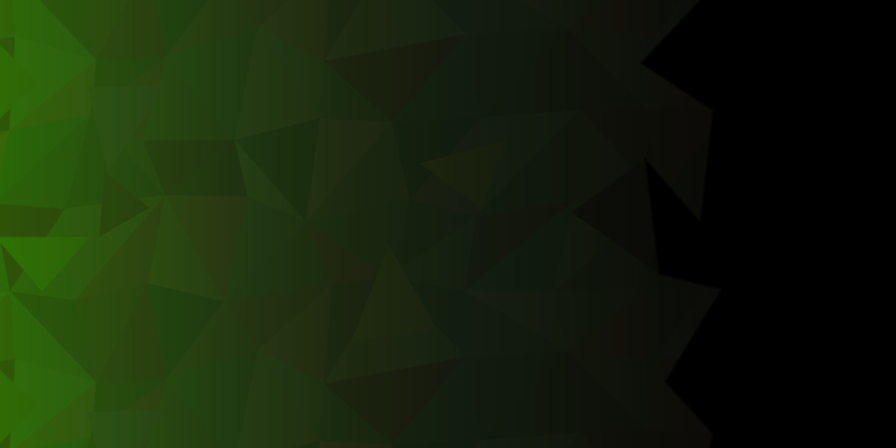
This background is drawn by a Shadertoy shader. Its source:

```glsl
const float CELL = 0.18;
const float ROW_PERIOD = 4.0;

float hash(vec2 p) {
    vec3 q = fract(vec3(p.xyx) * 0.1031);
    q += dot(q, q.yzx + 33.33);
    return fract((q.x + q.y) * q.z);
}

// Jittered grid corner; rows repeat vertically
vec2 corner(vec2 id) {
    vec2 key = vec2(id.x, mod(id.y, ROW_PERIOD)) + 11.0;
    return (id + 0.48 * (vec2(hash(key), hash(key + 37.0)) - 0.5)) * CELL;
}

// Signed distance to the line a-b, positive on its left
float leftOf(vec2 p, vec2 a, vec2 b) {
    vec2 e = normalize(b - a);
    return e.x * (p.y - a.y) - e.y * (p.x - a.x);
}

// Smooth coverage of a triangle with either winding
float facet(vec2 p, vec2 a, vec2 b, vec2 c, float px) {
    float winding = sign(leftOf(c, a, b));
    float d = min(leftOf(p, a, b) * winding,
                  min(leftOf(p, b, c) * winding, leftOf(p, c, a) * winding));
    return clamp(0.5 + d / px, 0.0, 1.0);
}

// Green fading through olive to near black
vec3 gradient(float x) {
    vec3 stops[7] = vec3[7](
        vec3(0.18, 0.38, 0.03), vec3(0.17, 0.31, 0.06), vec3(0.14, 0.22, 0.07),
        vec3(0.11, 0.15, 0.06), vec3(0.08, 0.11, 0.06), vec3(0.065, 0.08, 0.045),
        vec3(0.045, 0.045, 0.03));
    float t = clamp(x / 0.26, 0.0, 5.999);
    int i = int(t);
    return mix(stops[i], stops[i + 1], fract(t));
}

// Tint of one facet: brightness and a shift between brown and green
vec3 facetTint(vec2 key) {
    float light = 0.9 + 0.2 * hash(key);
    float warm = hash(key + 53.0) - 0.5;
    return light * vec3(1.0 + 0.22 * warm, 1.0 - 0.1 * warm, 1.0);
}

// Signed distance to the jagged right silhouette, negative inside
float silhouette(vec2 p) {
    vec2 v[12] = vec2[12](
        vec2(-0.2, 1.1), vec2(1.657, 1.1), vec2(1.43, 0.859), vec2(1.591, 0.753),
        vec2(1.563, 0.505), vec2(1.44, 0.646), vec2(1.471, 0.388), vec2(1.609, 0.354),
        vec2(1.484, 0.148), vec2(1.591, 0.031), vec2(1.56, -0.1), vec2(-0.2, -0.1));
    float d = 1e3, side = 1.0;
    for (int i = 0; i < 12; i++) {
        vec2 a = v[i], b = v[(i + 1) % 12], e = b - a, w = p - a;
        d = min(d, length(w - e * clamp(dot(w, e) / dot(e, e), 0.0, 1.0)));
        bool above = p.y >= a.y, below = p.y < b.y, left = e.x * w.y > e.y * w.x;
        if (above == below && below == left) side = -side;
    }
    return side * d;
}

void mainImage(out vec4 fragColor, in vec2 fragCoord) {
    vec2 p = fragCoord / iResolution.y;
    float px = 1.5 / iResolution.y;

    // Mesh of two triangles per cell, with a random diagonal
    vec3 tint = vec3(0.0);
    float total = 0.0;
    vec2 home = floor(p / CELL);
    for (int j = -1; j <= 1; j++)
    for (int i = -1; i <= 1; i++) {
        vec2 id = home + vec2(i, j);
        vec2 key = vec2(id.x, mod(id.y, ROW_PERIOD)) + 5.0;
        vec2 a = corner(id), b = corner(id + vec2(1, 0));
        vec2 c = corner(id + 1.0), d = corner(id + vec2(0, 1));
        bool flip = hash(key + 71.0) > 0.5;
        float w1 = flip ? facet(p, a, b, d, px) : facet(p, a, b, c, px);
        float w2 = flip ? facet(p, b, c, d, px) : facet(p, a, c, d, px);
        tint += w1 * facetTint(key) + w2 * facetTint(key + 19.0);
        total += w1 + w2;
    }
    tint /= max(total, 0.001);

    // Bright facets at the left, repeated at the vertical period
    for (int k = 0; k < 2; k++) {
        vec2 q = p + vec2(0.0, 0.725 * float(k));
        tint = mix(tint, vec3(1.03, 1.1, 0.7),
            facet(q, vec2(-0.01, 0.91), vec2(0.083, 0.818), vec2(-0.01, 0.725), px));
        tint = mix(tint, vec3(1.0, 0.98, 1.25),
            facet(q, vec2(0.195, 0.805), vec2(0.372, 0.81), vec2(0.24, 0.617), px));
    }

    // Accent facets
    tint = mix(tint, vec3(1.02, 1.17, 0.6),
        facet(p, vec2(-0.01, 0.471), vec2(0.2, 0.471), vec2(0.094, 0.349), px));
    tint = mix(tint, vec3(0.95, 0.88, 0.8),
        facet(p, vec2(0.234, 0.617), vec2(0.333, 0.536), vec2(0.221, 0.471), px));
    tint = mix(tint, vec3(1.2, 1.15, 0.9),
        facet(p, vec2(0.937, 0.635), vec2(1.133, 0.688), vec2(1.073, 0.536), px));
    tint = mix(tint, vec3(1.15, 1.12, 1.0),
        facet(p, vec2(0.867, 0.453), vec2(0.977, 0.263), vec2(0.786, 0.24), px));
    tint = mix(tint, vec3(0.8, 0.7, 0.75),
        facet(p, vec2(1.44, 0.646), vec2(1.471, 0.388), vec2(1.276, 0.526), px));

    float inside = clamp(0.5 - silhouette(p) / (2.0 * px), 0.0, 1.0);
    fragColor = vec4(gradient(p.x) * tint * inside, 1.0);
}
```
